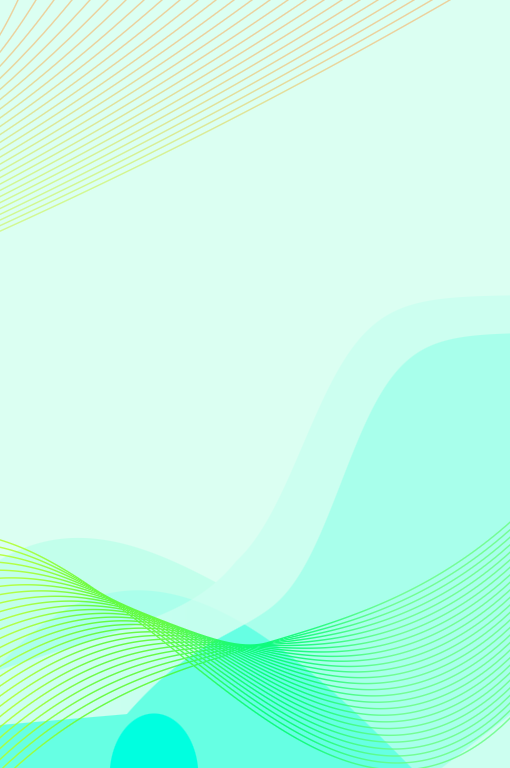
Reproduce this background procedurally as a Shadertoy shader.

```glsl
const vec3 PAPER  = vec3(0.86, 1.00, 0.95);
const vec3 MIST   = vec3(0.80, 1.00, 0.94);
const vec3 MINT   = vec3(0.76, 1.00, 0.92);
const vec3 AQUA   = vec3(0.66, 1.00, 0.92);
const vec3 TEAL   = vec3(0.40, 1.00, 0.89);
const vec3 CYAN   = vec3(0.00, 1.00, 0.88);
const vec3 PEACH  = vec3(0.93, 0.80, 0.58);
const vec3 LIME   = vec3(0.82, 0.97, 0.53);
const vec3 YELLOW = vec3(0.70, 1.00, 0.15);
const vec3 GREEN  = vec3(0.35, 0.98, 0.15);
const vec3 JADE   = vec3(0.00, 0.98, 0.42);
const vec3 LEAF   = vec3(0.42, 0.99, 0.52);

const int FAN_LINES = 25;
const int RIBBON_LINES = 27;
const float HALF_LINE = 0.00095;

// Curve heights at x = 0, 1/3, 2/3 and 1
const vec4 BACK_HILL   = vec4(0.271, 0.271, 0.154, 0.141);
const vec4 FRONT_HILL  = vec4(0.134, 0.227, 0.091, -0.129);
const vec4 RIBBON_FALL = vec4(0.297, 0.158, 0.012, 0.065);
const vec4 RIBBON_RISE = vec4(-0.018, 0.122, 0.193, 0.320);
const float RIBBON_BULGE = 0.047;

// Cubic through four evenly spaced heights
float cubic(vec4 h, float x) {
    float s = 3.0 * x;
    vec3 d1 = h.yzw - h.xyz;
    vec2 d2 = d1.yz - d1.xy;
    return h.x + s * (d1.x + (s - 1.0) * (d2.x / 2.0 + (s - 2.0) * (d2.y - d2.x) / 6.0));
}

// S-shaped swell rising to the right
float swell(float x, vec2 center, float width) {
    return center.y + 0.195 * tanh((x - center.x) / width);
}

// Smooth coverage of the area where d > 0
float fill(float d) {
    return clamp(0.5 + d / max(fwidth(d), 1e-6), 0.0, 1.0);
}

// Smooth coverage of the thin line where d = 0
float stroke(float d) {
    float dist = abs(d) / max(length(vec2(dFdx(d), dFdy(d))), 1e-6);
    return clamp(HALF_LINE * iResolution.y - dist + 0.5, 0.0, 1.0);
}

// Overlapping translucent hills and swells
vec3 landscape(vec2 p) {
    float tail = max(0.531 - p.x, 0.0);
    float paleTop = swell(p.x, vec2(0.594, 0.421), 0.126) - 0.212 * max(0.463 - p.x, 0.0);
    float deepTop = swell(p.x, vec2(0.669, 0.372), 0.114) - 1.344 * tail * tail;
    float pale = fill(paleTop - p.y);
    float deep = fill(deepTop - p.y);
    float hill = fill(cubic(FRONT_HILL, p.x) - p.y);

    vec3 color = mix(PAPER, MINT, fill(cubic(BACK_HILL, p.x) - p.y));
    color = mix(color, AQUA, hill * 0.9);
    color = mix(color, mix(MIST, AQUA, 0.25 * hill * smoothstep(0.15, 0.4, p.x)), pale);
    color = mix(color, mix(AQUA, TEAL, hill), deep);

    // Low left sheet, pale right corner and round mound
    float sheet = fill(0.056 + 0.057 * p.x - p.y) * fill(0.276 - p.x);
    color = mix(color, TEAL, sheet);
    color = mix(color, MIST, fill(0.515 * (p.x - 0.866) - p.y));
    float mound = 1.0 - length((p - vec2(0.302, -0.010)) / vec2(0.087, 0.081));
    return mix(color, CYAN, fill(mound));
}

// Bowed lines spanning the top left corner
float cornerFan(vec2 p) {
    float ink = 0.0;
    for (int i = 0; i < FAN_LINES; i++) {
        float t = 1.0 - float(i) / float(FAN_LINES);
        float s = p.x / (0.882 * t);
        float drop = 0.301 * pow(t, 0.59) * (1.0 - s) * (1.0 + 0.12 * s);
        ink = max(ink, stroke(1.0 - p.y - drop));
    }
    return ink;
}

// Lines blended between two crossing curves, bulging at the twist
float twistedRibbon(vec2 p) {
    float fall = cubic(RIBBON_FALL, p.x);
    float rise = cubic(RIBBON_RISE, p.x);
    float k = (p.x - 0.295) / 0.295;
    float bulge = RIBBON_BULGE * exp(-k * k);
    float ink = 0.0;
    for (int i = 0; i < RIBBON_LINES; i++) {
        float t = float(i) / float(RIBBON_LINES - 1);
        float height = mix(fall, rise, t) + 4.0 * bulge * t * (1.0 - t);
        ink = max(ink, stroke(p.y - height));
    }
    return ink;
}

void mainImage(out vec4 fragColor, in vec2 fragCoord) {
    vec2 p = fragCoord / iResolution.xy;
    vec3 color = landscape(p);

    vec3 fanColor = mix(LIME, PEACH, smoothstep(0.74, 0.96, p.y));
    color = mix(color, fanColor, 0.9 * cornerFan(p));

    vec3 ribbonColor = mix(YELLOW, GREEN, smoothstep(0.0, 0.22, p.x));
    ribbonColor = mix(ribbonColor, JADE, smoothstep(0.28, 0.52, p.x));
    ribbonColor = mix(ribbonColor, LEAF, smoothstep(0.55, 0.80, p.x));
    color = mix(color, ribbonColor, 0.85 * twistedRibbon(p));

    fragColor = vec4(color, 1.0);
}
```
